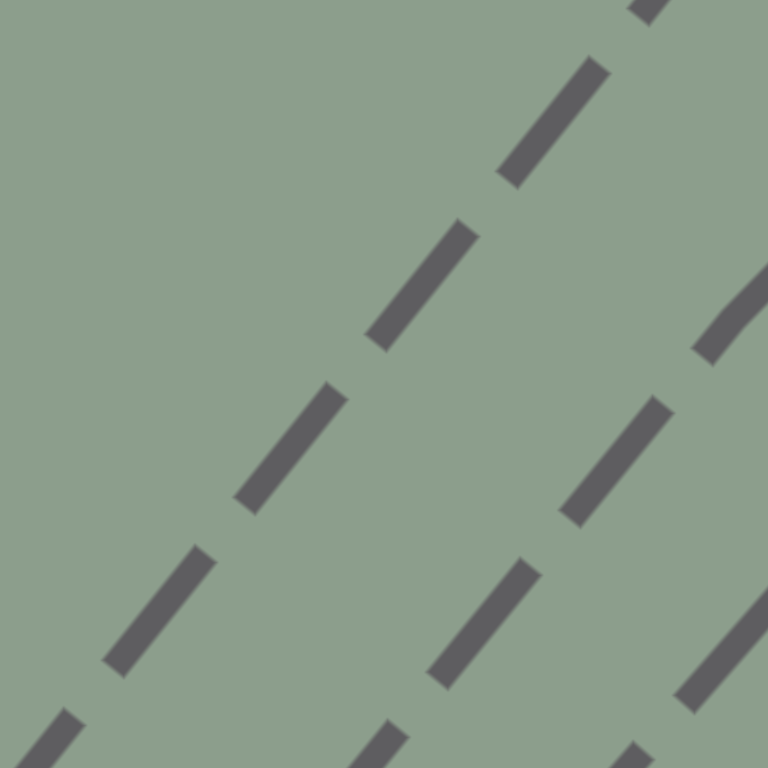
A WebGL 2 fragment shader for this pattern:

```glsl
#version 300 es
precision highp float;
// Three slanted rows of dark dashes on a plain sage ground.
// Each row is an anchor, an angle and a slight bend; mod() repeats one
// box distance along it, and the edges are softened.

uniform vec2 u_resolution;
out vec4 fragColor;

// Signed distance to a row of dashes, one of them centred on the anchor.
float dashRow(vec2 p, vec2 anchor, float angle, float bend) {
    vec2 direction = vec2(cos(angle), sin(angle));
    vec2 offset = p - anchor;
    float along = dot(offset, direction);
    float across = dot(offset, vec2(direction.y, -direction.x));

    // Lean to the right past the start of the bend
    across -= bend * max(along - 0.24, 0.0);

    // Fold into one period, then measure a box
    const float period = 0.2725;
    along = mod(along + 0.5 * period, period) - 0.5 * period;
    vec2 box = abs(vec2(along, across)) - vec2(0.0964, 0.0182);
    return length(max(box, 0.0)) + min(max(box.x, box.y), 0.0);
}

void main() {
    vec2 uv = gl_FragCoord.xy / u_resolution;

    // Anchor x, anchor y, angle, bend
    vec4 rows[3] = vec4[3](
        vec4(0.5495, 0.6283, 0.8926, 0.0),
        vec4(0.8027, 0.3988, 0.8854, 0.09),
        vec4(0.9542, 0.1551, 0.8507, 0.0));

    float dist = 1.0;
    for (int i = 0; i < 3; i++) {
        dist = min(dist, dashRow(uv, rows[i].xy, rows[i].z, rows[i].w));
    }

    // Soft edge, never thinner than a pixel
    float softness = max(0.0042, 0.75 / min(u_resolution.x, u_resolution.y));
    float ink = 1.0 - smoothstep(-softness, softness, dist);

    vec3 sage = vec3(0.55, 0.62, 0.55);
    vec3 charcoal = vec3(0.37, 0.366, 0.376);
    fragColor = vec4(mix(sage, charcoal, ink), 1.0);
}
```
